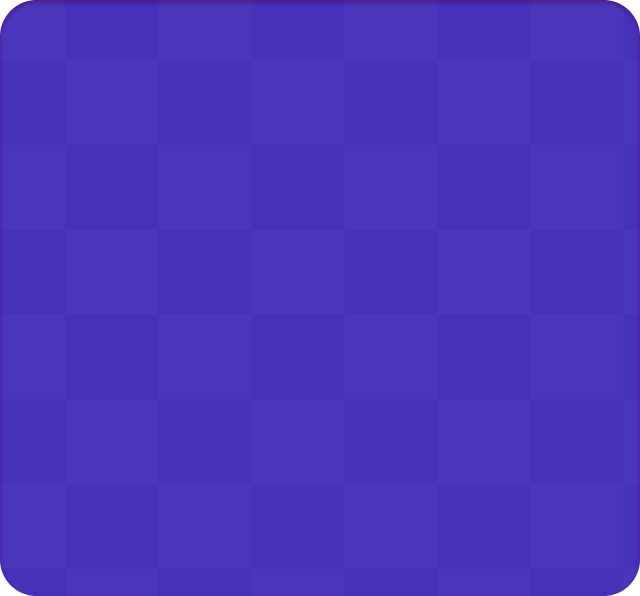
Reproduce this pattern procedurally as a Shadertoy shader.

```glsl
// A violet checkerboard panel with rounded corners and a soft inner shadow.
// The checks are a product of two antialiased square waves; the panel and
// its shadow both come from a rounded-box distance function.

const vec3 LIGHT_CHECK  = vec3(0.294, 0.208, 0.729);
const vec3 DARK_CHECK   = vec3(0.273, 0.188, 0.722);
const vec3 SHADOW_COLOR = vec3(0.300, 0.090, 0.550);
const vec3 BACKDROP     = vec3(1.0);

const vec2 CELL_SIZE    = vec2(0.1453, 0.1422); // fraction of the canvas
const vec2 FIRST_EDGE   = vec2(0.1022, 0.1010); // from the upper left

// Lengths below are fractions of the canvas width.
const float CORNER_RADIUS = 0.057;
const float SHADOW_DROP   = 0.004;
const float SHADOW_BLUR   = 0.008;

float roundedBox(vec2 p, vec2 halfSize, float radius) {
    vec2 q = abs(p) - halfSize + radius;
    return length(max(q, 0.0)) + min(max(q.x, q.y), 0.0) - radius;
}

// Alternates between +1 and -1 per unit, ramping over one pixel at edges.
vec2 squareWave(vec2 cell, vec2 pixelsPerCell) {
    vec2 parity = 1.0 - 2.0 * mod(floor(cell), 2.0);
    vec2 edgeDistance = abs(fract(cell + 0.5) - 0.5);
    return parity * clamp(2.0 * edgeDistance * pixelsPerCell, 0.0, 1.0);
}

void mainImage(out vec4 fragColor, in vec2 fragCoord) {
    // Checks, counted from the upper left
    vec2 uv = fragCoord / iResolution.xy;
    vec2 cell = (vec2(uv.x, 1.0 - uv.y) - FIRST_EDGE) / CELL_SIZE;
    vec2 wave = squareWave(cell, CELL_SIZE * iResolution.xy);
    vec3 color = mix(DARK_CHECK, LIGHT_CHECK, 0.5 + 0.5 * wave.x * wave.y);

    // Inner shadow, strongest along the top
    vec2 halfSize = 0.5 * iResolution.xy / iResolution.x;
    vec2 p = fragCoord / iResolution.x - halfSize;
    float inset = roundedBox(p + vec2(0.0, SHADOW_DROP), halfSize, CORNER_RADIUS);
    color = mix(color, SHADOW_COLOR, smoothstep(-SHADOW_BLUR, SHADOW_BLUR, inset));

    // Rounded corners
    float panel = roundedBox(p, halfSize, CORNER_RADIUS);
    float coverage = clamp(0.5 - panel * iResolution.x, 0.0, 1.0);
    fragColor = vec4(mix(BACKDROP, color, coverage), 1.0);
}
```
